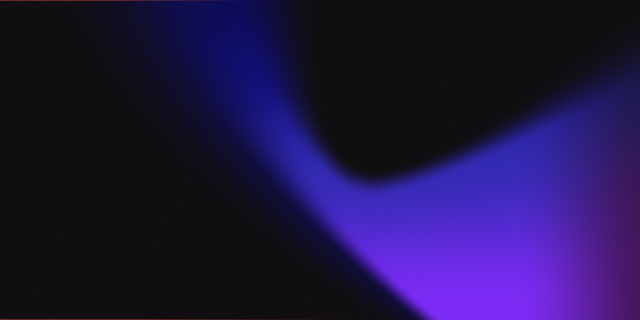
Give the GLSL for this background, as a WebGL 1 fragment shader.

```glsl
precision highp float;
// A soft ribbon of light sweeps from a navy haze at the upper left down to
// violet at the lower right, around a dark hollow. Two curved borders with
// varying softness shape the ribbon; its colour is a vertical gradient.

uniform vec2 u_resolution;

const vec3 BASE   = vec3(0.066, 0.056, 0.066);
const vec3 NAVY   = vec3(0.065, 0.060, 0.470);
const vec3 INDIGO = vec3(0.200, 0.165, 0.700);
const vec3 VIOLET = vec3(0.490, 0.170, 0.960);
const vec3 PLUM   = vec3(0.240, 0.075, 0.270);
const vec3 DUSK   = vec3(0.110, 0.100, 0.270);
const vec3 EMBER  = vec3(0.620, 0.220, 0.200);

float hash(vec2 p) {
  return fract(sin(dot(p, vec2(12.9898, 78.233))) * 43758.5453);
}

float smoothMin(float a, float b, float k) {
  float h = max(k - abs(a - b), 0.0) / k;
  return min(a, b) - 0.25 * h * h * k;
}

// Approximate distance into the dark hollow: right of a wall, above a floor
float hollowDepth(vec2 p) {
  float bend = 0.25 * exp(-4.5 * (p.y - 0.44));
  float slope = 4.5 * bend;
  float wall = (p.x - 0.84 - bend) / sqrt(1.0 + slope * slope);
  float t = max(p.x - 1.1, 0.0);
  float ground = (p.y - 0.418 - 0.75 * t * t / (t + 0.6)) * 0.92;
  return smoothMin(wall, ground, 0.06);
}

// Horizontal distance to the right of the ribbon's lower left border
float ribbonDepth(vec2 p) {
  return p.x - (1.341 - 1.2 * p.y + 0.48 * p.y * p.y);
}

// Violet at the bottom through indigo to navy, fading out to the right
vec3 ribbonColor(vec2 p) {
  float height = p.y - 0.12 * smoothstep(1.2, 1.8, p.x) * p.y;
  vec3 col = mix(VIOLET, INDIGO, smoothstep(0.03, 0.48, height));
  col = mix(col, NAVY, smoothstep(0.42, 0.80, height));
  col *= 1.0 - 0.25 * smoothstep(0.75, 1.0, p.y);
  vec3 shade = mix(PLUM, DUSK, smoothstep(0.35, 0.75, p.y));
  return mix(col, shade, 0.9 * smoothstep(1.60, 2.06, p.x));
}

// Thin warm line along a horizontal border, dimming to the right
float rim(float gap, float x, float reach) {
  return (1.0 - smoothstep(0.001, 0.004, gap)) * (1.0 - smoothstep(0.2, reach, x));
}

void main() {
  // Height is 1; x is scaled so that the width is always 2
  vec2 p = gl_FragCoord.xy / u_resolution * vec2(2.0, 1.0);

  // Wide haze beside the ribbon
  float depth = ribbonDepth(p);
  float haze = smoothstep(-0.18 - 0.30 * p.y, 0.10, depth);
  vec3 col = mix(BASE, NAVY * 0.85, 0.75 * haze);

  // Ribbon, crisper toward the bottom
  float blur = 0.045 + 0.20 * p.y * p.y;
  col = mix(col, ribbonColor(p), smoothstep(-blur, blur, depth));

  // Dark hollow, softer toward the top
  float soft = 0.04 + 0.10 * smoothstep(0.45, 1.0, p.y);
  col = mix(col, BASE, smoothstep(-soft, soft, hollowDepth(p)));

  // Warm rims at the top and bottom
  float warm = rim(1.0 - p.y, p.x, 0.9) + rim(p.y, p.x, 1.2);
  col = mix(col, EMBER, 0.7 * warm);

  // Slight dither against banding
  col += (hash(gl_FragCoord.xy) - 0.5) / 255.0;
  gl_FragColor = vec4(col, 1.0);
}
```
